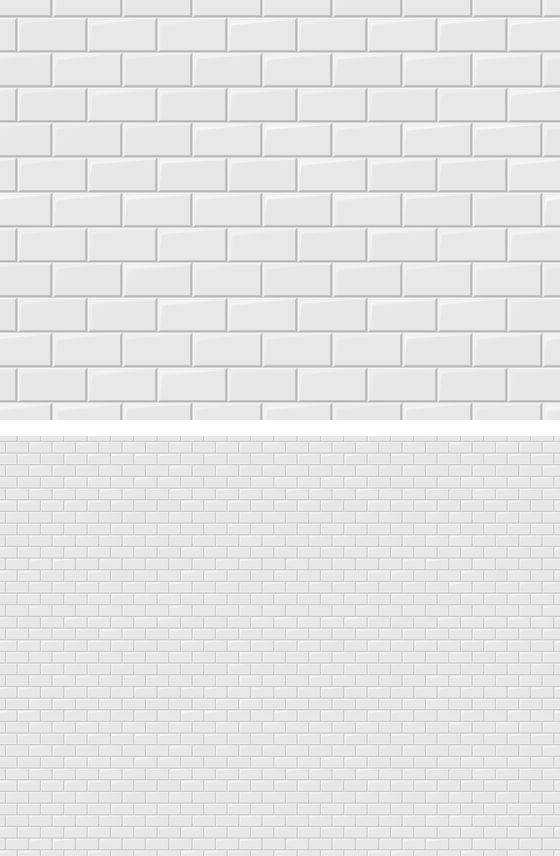
Top: one tile. Bottom: repeated 3 by 3.
Give the GLSL for this pattern, as a Shadertoy shader.

```glsl
// Glossy white bevelled tiles in a running bond, lit from the upper left.

const vec2 TILE_COUNT = vec2(8.0, 12.0);
const vec2 TILE_SIZE = vec2(2.0, 1.0);   // in tile heights
const vec3 GLAZE = vec3(0.908);
const vec3 LIGHT = vec3(0.965, 0.965, 0.97);
const vec3 GLINT = vec3(0.985, 0.985, 0.99);
const vec3 SHADE = vec3(0.715);

vec3 hash3(vec2 cell) {
    vec3 p = fract(cell.xyx * vec3(0.1031, 0.1030, 0.0973) + 0.137);
    p += dot(p, p.yxz + 33.33);
    return fract((p.xxy + p.yzz) * p.zyx);
}

float smoothMin(float a, float b, float radius) {
    float h = max(radius - abs(a - b), 0.0) / radius;
    return min(a, b) - 0.25 * h * h * radius;
}

// Wrapped tile index in cell; returns the position inside the tile.
vec2 runningBond(vec2 uv, out vec2 cell) {
    vec2 grid = uv * TILE_COUNT;
    grid.y += 0.5;
    float row = floor(grid.y);
    grid.x += 0.25 + 0.5 * mod(row, 2.0);
    cell = mod(floor(grid), TILE_COUNT);
    return fract(grid) * TILE_SIZE;
}

// Two tapering arms along the top and left; q runs from the top-left corner.
float glossAmount(vec2 q, vec3 rnd, float pixel) {
    vec2 reach = vec2(mix(1.1, 1.75, rnd.x), mix(0.5, 0.8, rnd.y));
    vec2 depth = vec2(0.07, mix(0.1, 0.17, rnd.z));
    float topArm = q.y - 0.075 - depth.y * (1.0 - q.x / reach.x);
    float leftArm = q.x - 0.075 - depth.x * (1.0 - q.y / reach.y);
    float d = smoothMin(topArm, leftArm, 0.06);

    // Crisp on the inner curve, fading towards the bevel.
    float softness = pixel + 0.05 * rnd.y * rnd.y;
    float body = 1.0 - smoothstep(-softness, softness, d);
    float rim = mix(0.45, 1.0, exp(14.0 * min(d, 0.0)));
    vec2 inset = smoothstep(vec2(0.05), vec2(0.09), q);
    return body * rim * inset.x * inset.y * mix(0.4, 1.0, rnd.x);
}

// Mitred bevel: bright on the left and top, dark on the right and bottom.
vec3 applyBevel(vec3 base, vec2 p, float pixel) {
    float lit = min(p.x, TILE_SIZE.y - p.y);
    float dark = min(TILE_SIZE.x - p.x, p.y);
    float edge = min(lit, dark);
    float joint = smoothstep(-0.5 * pixel, 0.5 * pixel, edge);

    vec3 litFace = mix(LIGHT, base, smoothstep(0.035, 0.075, edge));
    litFace = mix(SHADE, litFace, joint);
    vec3 darkFace = mix(SHADE, base, smoothstep(0.04, 0.09, edge));
    darkFace = mix(LIGHT, darkFace, joint);
    return mix(litFace, darkFace, smoothstep(-pixel, pixel, lit - dark));
}

void mainImage(out vec4 fragColor, in vec2 fragCoord) {
    vec2 cell;
    vec2 p = runningBond(fragCoord / iResolution.xy, cell);
    float pixel = TILE_COUNT.y / iResolution.y;
    vec3 rnd = hash3(cell);

    // Glaze with a slight tone change per tile, then gloss and bevel.
    vec3 colour = GLAZE + 0.006 * (rnd.z - 0.5);
    vec2 fromTopLeft = vec2(p.x, TILE_SIZE.y - p.y);
    colour = mix(colour, GLINT, glossAmount(fromTopLeft, rnd, pixel));
    colour = applyBevel(colour, p, pixel);

    fragColor = vec4(colour, 1.0);
}
```
